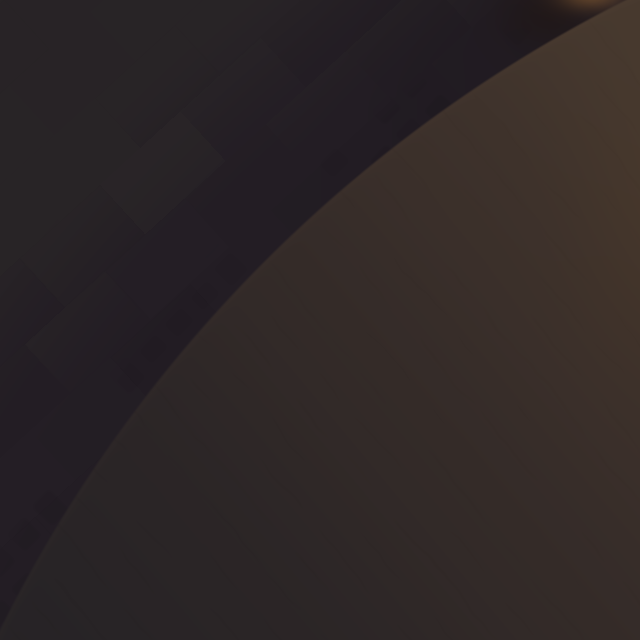
A Shadertoy shader for this background:

```glsl
float hash21(vec2 p) {
    p = fract(p * vec2(123.34, 345.45));
    p += dot(p, p + 34.35);
    return fract(p.x * p.y);
}

vec2 gradientAt(vec2 cell) {
    float angle = 6.28318 * hash21(cell);
    return vec2(cos(angle), sin(angle));
}

float gradientNoise(vec2 p) {
    vec2 i = floor(p), f = fract(p);
    vec2 u = f * f * f * (f * (f * 6.0 - 15.0) + 10.0);
    vec2 e = vec2(0.0, 1.0);
    float low = mix(dot(gradientAt(i), f), dot(gradientAt(i + e.yx), f - e.yx), u.x);
    float high = mix(dot(gradientAt(i + e.xy), f - e.xy), dot(gradientAt(i + e.yy), f - e.yy), u.x);
    return mix(low, high, u.y);
}

vec2 rotate(vec2 p, float angle) {
    float c = cos(angle), s = sin(angle);
    return vec2(c * p.x + s * p.y, c * p.y - s * p.x);
}

float roundBox(vec2 p, vec2 halfSize, float radius) {
    vec2 q = abs(p) - halfSize + radius;
    return length(max(q, 0.0)) + min(max(q.x, q.y), 0.0) - radius;
}

float softSpot(vec2 p, vec2 center, vec2 radius) {
    vec2 q = (p - center) / radius;
    return exp(-dot(q, q));
}

// Slanted tiles step from violet near the disc to grey far away
vec3 tiledBackdrop(vec2 p, vec2 center, float radius, float pixel) {
    const vec3 violet = vec3(0.137, 0.114, 0.141);
    const vec3 grey = vec3(0.157, 0.140, 0.149);
    vec2 tileSize = vec2(0.17, 0.105);
    vec2 q = rotate(p, 0.74) / tileSize;
    q.x += 0.5 * mod(floor(q.y), 2.0);
    vec2 cell = floor(q);
    vec2 local = (fract(q) - 0.5) * tileSize;

    float distanceOut = length(p - center) - radius;
    float tileShift = (hash21(cell) - 0.5) * 0.12;
    vec3 color = mix(violet, grey, smoothstep(0.10, 0.30, distanceOut + tileShift));
    color += 0.005 * (hash21(cell + 7.0) - 0.5);

    float seam = abs(roundBox(local, tileSize * 0.5, 0.0));
    color -= 0.003 * (1.0 - smoothstep(0.0, 0.001 + pixel, seam)) * step(0.4, hash21(cell + 3.0));
    return color * (1.0 - 0.07 * smoothstep(0.45, 0.85, p.x));
}

// Small dim blocks lie close to the rim
float rimBlocks(vec2 p, float distanceOut, float pixel) {
    vec2 q = rotate(p, 0.80) / 0.058;
    vec2 cell = floor(q);
    vec2 local = (fract(q) - 0.5) * 0.058;
    vec2 halfSize = vec2(0.018, 0.013 + 0.009 * hash21(cell));
    float block = 1.0 - smoothstep(-pixel, 0.002 + pixel, roundBox(local, halfSize, 0.006));
    return block * step(0.5, hash21(cell + 11.0)) * (1.0 - smoothstep(0.035, 0.075, distanceOut));
}

vec3 discColor(vec2 p) {
    float t = dot(p, vec2(0.77, 0.64));
    vec3 color = mix(vec3(0.152, 0.138, 0.147), vec3(0.168, 0.146, 0.150), smoothstep(0.0, 0.42, t));
    color = mix(color, vec3(0.204, 0.169, 0.158), smoothstep(0.32, 0.78, t));
    color = mix(color, vec3(0.235, 0.190, 0.167), smoothstep(0.70, 1.06, t));
    return mix(color, vec3(0.278, 0.224, 0.182), smoothstep(0.98, 1.42, t));
}

// Faint wavy contours cross the disc
float contourLines(vec2 p, float pixel) {
    float spacing = 0.052;
    float wave = 0.010 * gradientNoise(p * 9.0) + 0.004 * gradientNoise(p * 34.0);
    float t = dot(p, vec2(0.77, 0.64)) + wave;
    float gap = abs(fract(t / spacing) - 0.5) * spacing;
    float broken = smoothstep(-0.2, 0.25, gradientNoise(p * 12.0 + 5.0));
    return broken * (1.0 - smoothstep(0.0, 0.002 + pixel, gap));
}

void mainImage(out vec4 fragColor, in vec2 fragCoord) {
    vec2 p = fragCoord / iResolution.xy;
    float pixel = 1.0 / min(iResolution.x, iResolution.y);
    vec2 discCenter = vec2(1.966, -0.960);
    float discRadius = 2.195;
    float distanceOut = length(p - discCenter) - discRadius;

    // Backdrop with a warm light behind the upper rim
    vec3 backdrop = tiledBackdrop(p, discCenter, discRadius, pixel);
    backdrop -= 0.006 * rimBlocks(p, distanceOut, pixel);
    backdrop = mix(backdrop, vec3(0.125, 0.092, 0.094), 0.9 * softSpot(p, vec2(0.86, 0.98), vec2(0.075, 0.055)));
    backdrop += vec3(0.25, 0.165, 0.055) * softSpot(p, vec2(0.925, 1.008), vec2(0.050, 0.023));

    // Disc surface with a warm patch at the right
    vec3 disc = discColor(p);
    disc += vec3(0.014, 0.006, -0.005) * softSpot(p, vec2(1.02, 0.62), vec2(0.13, 0.22));
    disc -= 0.0045 * contourLines(p, pixel);
    disc += vec3(0.010, 0.006, 0.004) * exp(-abs(distanceOut + 0.004) / 0.004);

    float coverage = 1.0 - smoothstep(-0.0008 - pixel, 0.0008 + pixel, distanceOut);
    fragColor = vec4(mix(backdrop, disc, coverage), 1.0);
}
```
